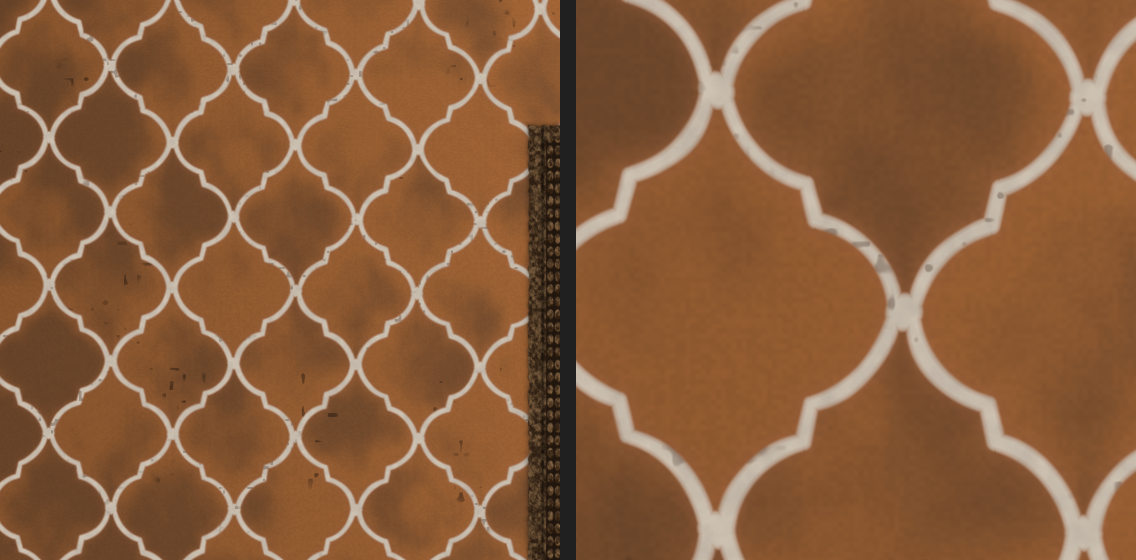
Left, the full canvas; right, a detail of the centre.
A WebGL 2 fragment shader for this pattern:

```glsl
#version 300 es
precision highp float;
uniform vec2 u_resolution;
out vec4 fragColor;

const vec2 HALF = vec2(0.1098, 0.1302); // half width and height of one tile

float hash(vec2 p) {
  return fract(sin(dot(p, vec2(127.1, 311.7))) * 43758.5453);
}

float noise(vec2 p) {
  vec2 i = floor(p), f = fract(p);
  f = f * f * (3.0 - 2.0 * f);
  return mix(mix(hash(i), hash(i + vec2(1, 0)), f.x),
             mix(hash(i + vec2(0, 1)), hash(i + vec2(1, 1)), f.x), f.y);
}

float fbm(vec2 p) {
  float sum = 0.0, amp = 0.5;
  for (int i = 0; i < 4; i++) {
    sum += amp * noise(p);
    p = mat2(1.6, 1.2, -1.2, 1.6) * p + 3.7;
    amp *= 0.5;
  }
  return sum / 0.9375;
}

float segment(vec2 p, vec2 a, vec2 b) {
  vec2 ab = b - a;
  return length(p - a - ab * clamp(dot(p - a, ab) / dot(ab, ab), 0.0, 1.0));
}

// Round lobe of the tile outline, starting beside a joint
const vec2 LOBE = vec2(0.0684, -0.0078);
const float RADIUS = 0.0638;
const vec2 STEP_START = vec2(0.0521, 0.0540);

float lobeDistance(vec2 p) {
  return p.x < STEP_START.x ? abs(length(p - LOBE) - RADIUS) : 1.0;
}

float lobeHeight(float x) {
  return LOBE.y + sqrt(max(RADIUS * RADIUS - (x - LOBE.x) * (x - LOBE.x), 0.0));
}

// Signed distance to the grout; also finds the tile index
float groutDistance(vec2 p, out vec2 tile) {
  vec2 cell = floor(p / (2.0 * HALF) + 0.5);
  vec2 local = p - 2.0 * HALF * cell;
  vec2 q = abs(local), r = HALF - q;
  float edge = q.x < 0.5 * HALF.x ? lobeHeight(q.x) : HALF.y - lobeHeight(r.x);
  vec2 side = q.y < edge ? vec2(1, 0) : vec2(0, 1);
  tile = 2.0 * cell + side * sign(local);
  float line = min(lobeDistance(q), lobeDistance(r));
  line = min(line, segment(q, STEP_START, HALF - STEP_START));
  float width = 0.0046 + 0.0014 * noise(p * 38.0);
  return min(line - width, min(length(q), length(r)) - 0.0112);
}

vec3 tileColor(vec2 p, vec2 tile, float d, vec2 uv) {
  vec2 seed = vec2(hash(tile), hash(tile + 31.0));
  float angle = 6.28 * seed.x;
  vec2 t = p - tile * HALF;
  // Kiln clouding, with a warmer side that differs per tile
  float warm = fbm(p * vec2(9.0, 7.0) + seed * 23.0);
  warm += 2.2 * dot(t, vec2(cos(angle), sin(angle)));
  warm += 0.22 * (seed.y - 0.5) + 0.22 * (uv.x - 0.5);
  warm += 0.16 * (1.0 - smoothstep(0.0, 0.035, d));
  vec3 color = mix(vec3(0.44, 0.285, 0.17), vec3(0.58, 0.36, 0.19),
                   smoothstep(0.25, 0.8, warm));
  // Rosy bloom beside the grout
  color = mix(color, vec3(0.61, 0.38, 0.25), 0.5 * exp(-max(d, 0.0) / 0.004));
  // Soft light from the upper right, grain and rare pits
  color *= 0.91 + 0.13 * uv.x + 0.05 * uv.x * uv.y;
  color *= 0.97 + 0.06 * noise(uv * 330.0);
  float pits = smoothstep(0.84, 0.93, noise(uv * 85.0 + 9.0)) * smoothstep(0.66, 0.76, fbm(uv * 7.0));
  return color * (1.0 - 0.35 * pits);
}

vec3 groutColor(float d, vec2 uv) {
  vec3 color = mix(vec3(0.71, 0.60, 0.52), vec3(0.78, 0.735, 0.675),
                   smoothstep(0.0, 0.0035, -d));
  color *= 0.93 + 0.13 * fbm(uv * 95.0);
  float dirt = smoothstep(0.76, 0.92, noise(uv * 140.0)) * smoothstep(0.45, 0.7, noise(uv * 12.0));
  return mix(color, vec3(0.43, 0.36, 0.31), 0.5 * dirt);
}

// Carved strip with a worn flat edge and rows of beads
vec3 stripColor(vec2 uv) {
  float grain = fbm(uv * vec2(190.0, 150.0));
  vec3 color = mix(vec3(0.18, 0.12, 0.07), vec3(0.47, 0.36, 0.24), smoothstep(0.2, 0.9, grain));
  vec2 bead = fract(vec2((uv.x - 0.976) / 0.0135, uv.y / 0.0225)) - 0.5;
  float knob = 1.0 - smoothstep(0.28, 0.48, length(bead * vec2(0.9, 1.0)));
  vec3 carved = mix(vec3(0.13, 0.085, 0.05), color * 1.1 + 0.10 * bead.y, knob);
  float inner = smoothstep(0.973, 0.977, uv.x) * (1.0 - smoothstep(0.748, 0.754, uv.y));
  color *= 1.0 - 0.45 * exp(-pow((uv.x - 0.969) / 0.003, 2.0));
  return mix(color, carved, inner);
}

void main() {
  vec2 uv = gl_FragCoord.xy / u_resolution;
  float soft = 0.0008 + 0.7 / min(u_resolution.x, u_resolution.y);
  // Slightly tilted, hand-laid grid
  vec2 p = uv - vec2(0.5273, 0.4805);
  p.y += p.x * (0.022 + 0.031 * p.y);
  p += 0.005 * (vec2(noise(uv * 16.0), noise(uv * 16.0 + 40.0)) - 0.5);
  vec2 tile;
  float d = groutDistance(p, tile);
  vec3 color = mix(groutColor(d, uv), tileColor(p, tile, d, uv), smoothstep(-soft, soft, d));
  // Strip at the lower right, with a contact shadow
  vec2 corner = vec2(0.944 - uv.x, uv.y - 0.776) + 0.004 * (noise(uv * 110.0) - 0.5);
  float strip = max(corner.x, corner.y);
  color *= 1.0 - 0.35 * exp(-max(strip, 0.0) / 0.004);
  color = mix(stripColor(uv), color, smoothstep(-soft, soft, strip));
  fragColor = vec4(color, 1.0);
}
```
